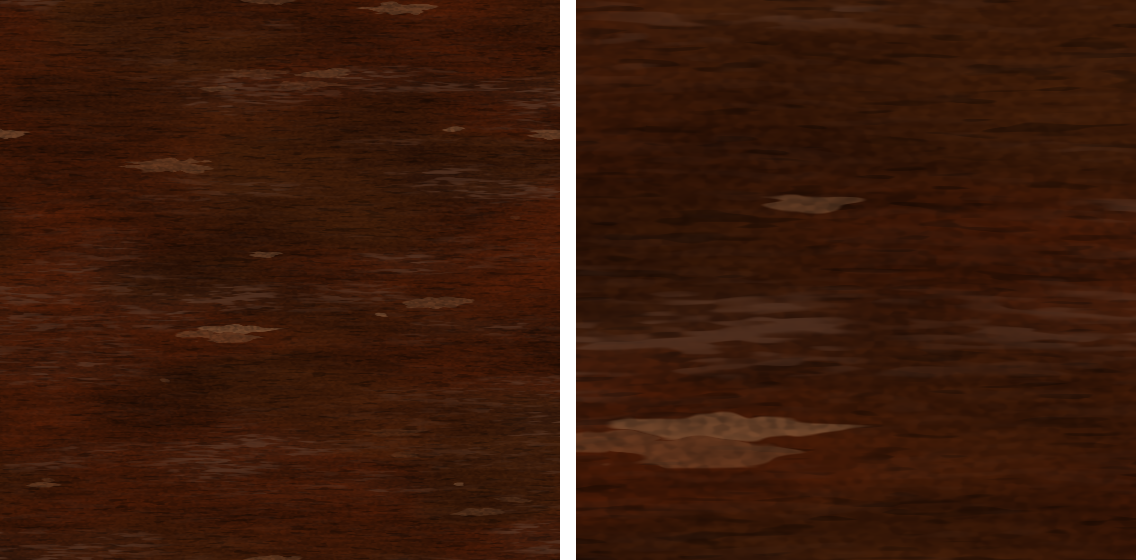
Left, the full canvas; right, a detail of the centre.
Reproduce this texture procedurally as a WebGL 2 fragment shader.

```glsl
#version 300 es
precision highp float;

uniform vec2 u_resolution;
out vec4 fragColor;

const vec3 DARK_STAIN = vec3(0.145, 0.054, 0.014);
const vec3 RED_STAIN = vec3(0.315, 0.110, 0.024);
const vec3 BROWN_STAIN = vec3(0.272, 0.124, 0.036);
const vec3 SCUFF_COLOR = vec3(0.35, 0.22, 0.155);
const vec3 CHIP_COLOR = vec3(0.40, 0.26, 0.165);

const float BLOTCH_CONTRAST = 0.85;
const float STREAK_CONTRAST = 0.6;
const float GRAIN_CONTRAST = 0.42;
const float PORE_DEPTH = 0.27;
const float SCUFF_STRENGTH = 0.5;
const float CELL_SHARPNESS = 4.0;

const int CHIP_COUNT = 24;
const vec2 CHIP_MIN = vec2(0.008, 0.003);
const vec2 CHIP_MAX = vec2(0.078, 0.015);
const float EDGE_SOFTNESS = 0.0009;

vec2 hash22(vec2 p) {
    vec3 q = fract(p.xyx * vec3(0.1031, 0.1030, 0.0973));
    q += dot(q, q.yzx + 33.33);
    return fract((q.xx + q.yz) * q.zy);
}

// Smooth cellular noise: random cell values blended by distance to jittered centres
float cellNoise(vec2 p) {
    vec2 cell = floor(p);
    vec2 local = p - cell;
    float total = 0.0;
    float weightSum = 0.0;
    for (int y = -1; y <= 1; y++) {
        for (int x = -1; x <= 1; x++) {
            vec2 offset = vec2(x, y);
            vec2 id = cell + offset;
            vec2 toCentre = offset + hash22(id) - local;
            float weight = exp(-CELL_SHARPNESS * dot(toCentre, toCentre));
            total += weight * hash22(id + 71.7).x;
            weightSum += weight;
        }
    }
    return total / weightSum;
}

// Layered sines bend the fibres slightly off the horizontal
float fibreBend(vec2 p) {
    return 0.0015 * sin(p.x * 9.0 + p.y * 14.0)
         + 0.0008 * sin(p.x * 23.0 - p.y * 31.0 + 1.7);
}

// Coverage of all flaked chips, each a ragged flattened oval
float chipCoverage(vec2 p, vec2 ragged) {
    float coverage = 0.0;
    for (int i = 0; i < CHIP_COUNT; i++) {
        vec2 seed = vec2(float(i) * 3.7 + 5.0, 19.0);
        vec2 centre = hash22(seed);
        vec2 shape = hash22(seed + 43.0);
        float opacity = mix(0.2, 0.85, hash22(seed + 87.0).x);
        float size = shape.x * shape.x;
        vec2 extent = mix(CHIP_MIN, CHIP_MAX, vec2(size, size * mix(0.4, 1.0, shape.y)));
        vec2 q = abs((fract(p - centre + 0.5) - 0.5) / extent + ragged);
        float edge = (sqrt(q.x * q.x * q.x + q.y * q.y) - 1.0) * extent.y;
        float inside = 1.0 - smoothstep(-EDGE_SOFTNESS, EDGE_SOFTNESS, edge);
        coverage = max(coverage, inside * opacity);
    }
    return coverage;
}

void main() {
    vec2 uv = gl_FragCoord.xy / min(u_resolution.x, u_resolution.y);
    vec2 p = uv + vec2(0.0, fibreBend(uv));

    // Broad stains, long fibres and fine grain
    float blotch = 0.6 * cellNoise(p * vec2(6.0, 9.0) + 3.0)
                 + 0.4 * cellNoise(p * vec2(7.0, 26.0) + 31.0);
    float streak = 0.45 * cellNoise(p * vec2(6.0, 85.0) + 57.0)
                 + 0.55 * cellNoise(p * vec2(18.0, 270.0) + 11.0);
    float grain = cellNoise(p * vec2(190.0, 390.0) + 7.0);
    float tone = 0.47 + BLOTCH_CONTRAST * (blotch - 0.5)
               + STREAK_CONTRAST * (streak - 0.5)
               + GRAIN_CONTRAST * (grain - 0.5);
    float hue = smoothstep(0.25, 0.75, cellNoise(p * vec2(4.0, 13.0) + 91.0));
    vec3 color = mix(DARK_STAIN, mix(RED_STAIN, BROWN_STAIN, hue), clamp(tone, 0.0, 1.1));

    // Hair-thin dark pores
    float pore = 1.0 - smoothstep(0.1, 0.32, cellNoise(p * vec2(48.0, 390.0) + 23.0));
    color *= 1.0 - PORE_DEPTH * pore;

    // Pale scuffs: fine broken threads gathered in worn bands
    float worn = smoothstep(0.48, 0.85, 0.7 * cellNoise(p * vec2(3.5, 16.0) + 47.0)
                                      + 0.3 * cellNoise(p * vec2(9.0, 60.0) + 29.0));
    float thread = 0.45 * cellNoise(p * vec2(13.0, 170.0) + 13.0)
                 + 0.55 * cellNoise(p * vec2(48.0, 380.0) + 67.0);
    float scratch = smoothstep(0.48, 0.78, thread);
    float scuff = worn * (0.3 + 1.1 * scratch) + 0.2 * scratch;
    color = mix(color, SCUFF_COLOR, clamp(scuff * SCUFF_STRENGTH, 0.0, 0.7));

    // Flaked chips with fibrous ends
    vec2 ragged = vec2(cellNoise(p * vec2(8.0, 260.0) + 5.0),
                       cellNoise(p * vec2(65.0, 60.0) + 83.0)) - 0.5;
    float chip = chipCoverage(uv, ragged * vec2(1.1, 0.9));
    vec3 chipTint = CHIP_COLOR * (0.65 + 0.35 * streak + 0.35 * grain);
    color = mix(color, chipTint, chip);

    fragColor = vec4(color, 1.0);
}
```
